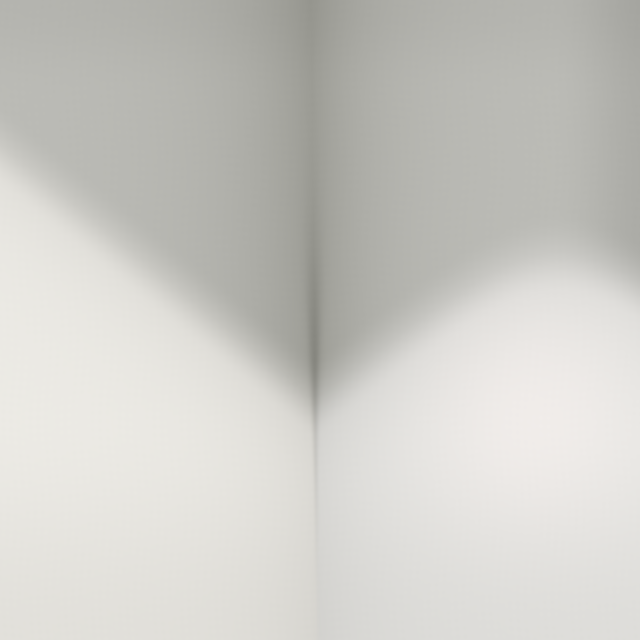
Reproduce this background procedurally as a Shadertoy shader.

```glsl
// Pale corner of two walls, each washed from below by a soft-edged pool of light.
#define SHADE_COLOR vec3(0.735, 0.735, 0.715)
#define LIT_COLOR vec3(0.925, 0.918, 0.897)
#define HOT_COLOR vec3(0.030, 0.020, 0.022)
#define CORNER_DARK 0.125
#define CREASE_DARK 0.085
#define EDGE_SOFT 0.065
#define GRAIN 0.0025

// Height of the light pool's rim: a slanted line left, a rounded peak right
float rimHeight(float x, float corner) {
    float fromPeak = 0.82 * (x - 0.872);
    float rightRim = 0.705 - sqrt(0.01 + fromPeak * fromPeak);
    float leftRim = 0.775 - 0.81 * x;
    return mix(leftRim, rightRim, smoothstep(-0.004, 0.004, x - corner));
}

// Faint woven texture from layered sines
float weave(vec2 p) {
    float threads = sin(p.x * 520.0 + 2.0 * sin(p.y * 23.0));
    threads += sin(p.y * 470.0 + 2.0 * sin(p.x * 31.0));
    return 0.5 * threads * sin(p.x * 67.0 + sin(p.y * 41.0));
}

float gauss(float x) {
    return exp(-x * x);
}

void mainImage(out vec4 fragColor, in vec2 fragCoord) {
    vec2 p = fragCoord / iResolution.xy;
    float corner = mix(0.496, 0.486, p.y);
    float side = p.x - corner;
    float away = abs(side);
    float rightWall = smoothstep(-0.004, 0.004, side);

    // Upper walls darken toward the corner, the top and the far right
    vec3 shade = SHADE_COLOR;
    shade -= CORNER_DARK * exp(-away / mix(0.13, 0.10, rightWall)) * vec3(1.0, 1.0, 1.06);
    shade -= 0.025 * smoothstep(0.85, 1.0, p.y);
    shade -= 0.065 * smoothstep(0.86, 1.02, p.x);

    // Lit walls brighten below the rim, then fade toward the floor
    float depth = rimHeight(p.x, corner) - p.y;
    vec3 lit = LIT_COLOR;
    lit -= 0.075 * exp(-max(depth, 0.0) / 0.09);
    lit -= 0.040 * smoothstep(0.35, 0.0, p.y);
    lit -= 0.045 * exp(-away / 0.10);
    lit -= vec3(0.016, 0.012, 0.004) * rightWall;
    vec2 hot = (p - vec2(0.83, 0.35)) / vec2(0.17, 0.19);
    lit += HOT_COLOR * exp(-dot(hot, hot)) * 1.3;

    float light = smoothstep(-EDGE_SOFT, EDGE_SOFT, depth);
    vec3 color = mix(shade, lit, light);

    // Thin crease, strongest where the two rims meet
    float creaseWidth = mix(0.004, 0.014, smoothstep(0.25, 0.65, p.y));
    float creaseFade = gauss((p.y - 0.42) / 0.20);
    color -= CREASE_DARK * creaseFade * gauss(side / creaseWidth);

    color += GRAIN * weave(p);
    fragColor = vec4(clamp(color, 0.0, 1.0), 1.0);
}
```
